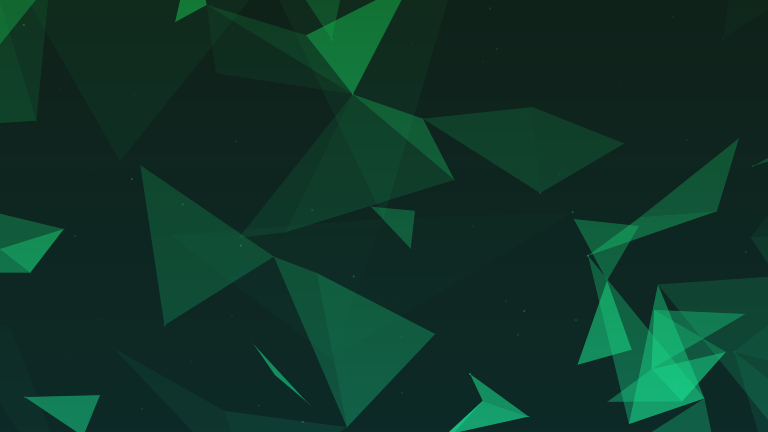
Write a WebGL 2 fragment shader that draws this background.

```glsl
#version 300 es
precision highp float;

#define LARGE_CELL 0.37
#define SMALL_CELL 0.215
#define TINY_CELL 0.125
#define LARGE_DENSITY 0.25
#define SMALL_DENSITY 0.22
#define TINY_DENSITY 0.045
#define LARGE_OPACITY vec2(0.02, 0.14)
#define SMALL_OPACITY vec2(0.10, 0.68)
#define TINY_OPACITY vec2(0.22, 0.85)
#define DOT_RADIUS 0.0023
#define SEED 17

uniform vec2 u_resolution;
out vec4 fragColor;

const vec3 BACK_LOW = vec3(0.052, 0.163, 0.153);
const vec3 BACK_HIGH = vec3(0.060, 0.132, 0.100);
const vec3 GLOW_LOW = vec3(0.100, 0.890, 0.590);
const vec3 GLOW_HIGH = vec3(0.080, 0.650, 0.270);

// Integer hash: three values in 0..1 per cell and salt
vec3 hash3(vec2 cell, int salt) {
    uvec3 v = uvec3(ivec3(ivec2(cell) + 64, salt + SEED));
    v = v * 1664525u + 1013904223u;
    v.x += v.y * v.z;
    v.y += v.z * v.x;
    v.z += v.x * v.y;
    v ^= v >> 16u;
    v.x += v.y * v.z;
    v.y += v.z * v.x;
    v.z += v.x * v.y;
    return vec3(v >> 8u) / 16777216.0;
}

// One jittered mesh point per cell
vec2 meshPoint(vec2 cell, int layer) {
    return cell + mix(vec2(0.04), vec2(0.96), hash3(cell, layer).xy);
}

vec2 neighbour(float index) {
    float angle = index * 0.785398;
    return round(vec2(cos(angle), sin(angle)));
}

// Signed distance to the line a-b, positive on its right
float lineSide(vec2 p, vec2 a, vec2 b) {
    vec2 e = b - a;
    return dot(p - a, vec2(e.y, -e.x)) / max(length(e), 1e-4);
}

float triangleDistance(vec2 p, vec2 a, vec2 b, vec2 c) {
    float winding = lineSide(c, a, b) < 0.0 ? 1.0 : -1.0;
    return max(max(winding * lineSide(p, a, b), winding * lineSide(p, b, c)),
               winding * lineSide(p, c, a));
}

// Blend one mesh of translucent facets and its vertex dots over the colour
vec3 drawMesh(vec3 color, vec3 glow, vec2 p, float cellSize, float density,
              vec2 opacity, int layer) {
    vec2 q = p / cellSize;
    float pixel = 1.0 / (u_resolution.y * cellSize);
    float radius = DOT_RADIUS / cellSize;
    float dots = 0.0;

    for (int y = -1; y <= 1; y++) {
        for (int x = -1; x <= 1; x++) {
            vec2 cell = floor(q) + vec2(x, y);
            vec2 a = meshPoint(cell, layer);

            for (int i = 1; i <= 2; i++) {
                vec3 h = hash3(cell, layer + i);
                if (h.x > density) continue;
                float turn = floor(h.y * 8.0);
                vec2 b = meshPoint(cell + neighbour(turn), layer);
                vec2 c = meshPoint(cell + neighbour(turn + 1.0), layer);

                // Shorter facets shine more strongly
                float span = max(distance(a, b), max(distance(b, c), distance(c, a)));
                float fade = 1.0 - 0.45 * smoothstep(0.8, 2.3, span);
                float alpha = mix(opacity.x, opacity.y, pow(h.z, 1.3)) * fade;
                float d = triangleDistance(q, a, b, c);
                color = mix(color, glow, alpha * (1.0 - smoothstep(-0.6 * pixel, 0.6 * pixel, d)));
            }

            // Only a few points are clearly lit
            float shine = pow(hash3(cell, layer).z, 5.0);
            float disc = 1.0 - smoothstep(radius - pixel * 0.6, radius + pixel * 0.6, distance(q, a));
            dots = max(dots, 0.5 * shine * disc);
        }
    }
    return mix(color, glow, dots);
}

void main() {
    vec2 p = gl_FragCoord.xy / u_resolution.y;

    // Vertical gradients for the backdrop and the light
    vec3 color = mix(BACK_LOW, BACK_HIGH, p.y);
    vec3 glow = mix(GLOW_LOW, GLOW_HIGH, p.y);

    // Wide faint sheets, then smaller bright facets, then sparse glints
    color = drawMesh(color, glow, p, LARGE_CELL, LARGE_DENSITY, LARGE_OPACITY, 10);
    color = drawMesh(color, glow, p, SMALL_CELL, SMALL_DENSITY, SMALL_OPACITY, 40);
    color = drawMesh(color, glow, p, TINY_CELL, TINY_DENSITY, TINY_OPACITY, 70);
    fragColor = vec4(color, 1.0);
}
```
